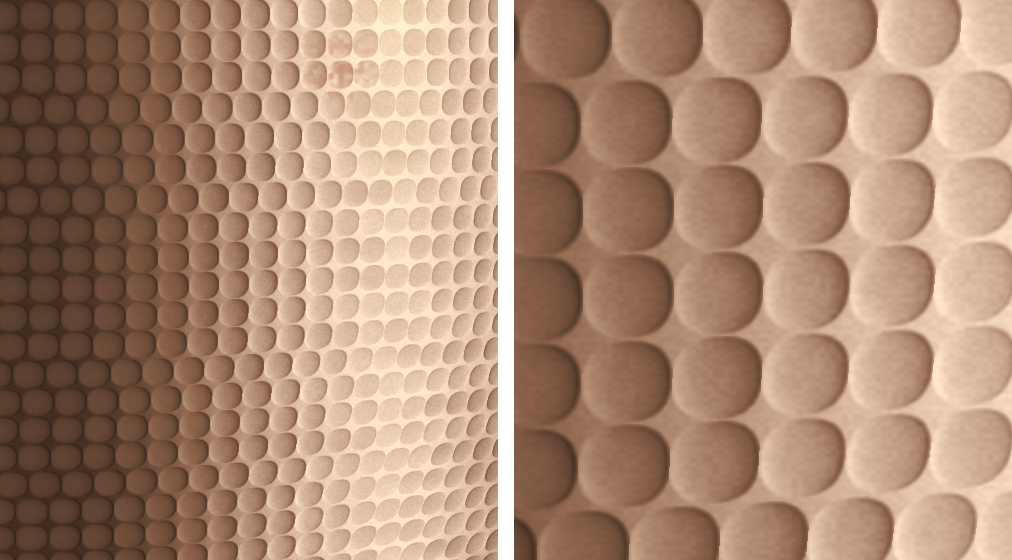
Left, the full canvas; right, a detail of the centre.
Write a Shadertoy shader that draws this texture.

```glsl
// Lengths are fractions of the canvas height
const float AXIS_X = -0.091;         // cylinder axis
const float CYLINDER_RADIUS = 1.172;
const float COLUMN_ANGLE = 0.0503;   // angle between neighbouring dimples
const float FIRST_ROW = 0.0286;
const float ROW_PITCH = 0.0565;
const float ROW_SHRINK = 0.00026;    // rows tighten towards the bottom
const float COLUMN_PHASE = 0.80;
const float ROW_SLIP = 0.37;         // sideways shift of the odd rows out
const vec2 DIMPLE_RADIUS = vec2(0.495, 0.485);
const float ROUNDNESS = 2.45;        // superellipse exponent
const float EDGE_SOFTNESS = 0.08;
const float BRIGHTEST_X = 0.70;
const float WALL_CONTRAST = 0.34;
const float GRAIN = 0.07;
const vec3 SHADOW = vec3(0.245, 0.17, 0.122);
const vec3 MIDTONE = vec3(0.55, 0.385, 0.29);
const vec3 HIGHLIGHT = vec3(0.92, 0.80, 0.70);
const vec3 STAIN = vec3(0.74, 0.49, 0.36);

float hash(vec2 p) {
    vec3 h = fract(p.xyx * vec3(0.1031, 0.1030, 0.0973));
    h += dot(h, h.yzx + 33.33);
    return fract((h.x + h.y) * h.z);
}

float noise(vec2 p) {
    vec2 i = floor(p), f = fract(p);
    f = f * f * (3.0 - 2.0 * f);
    return mix(mix(hash(i), hash(i + vec2(1, 0)), f.x),
               mix(hash(i + vec2(0, 1)), hash(i + vec2(1, 1)), f.x), f.y);
}

// Row coordinate at depth below the top edge, bent upwards to the right
float rowCoordinate(float x, float depth) {
    float lift = 0.009 + 0.008 * depth + 0.058 * depth * depth;
    float y = depth + lift * pow(max(x, 0.0) / 0.78, 2.0) - FIRST_ROW;
    float root = sqrt(max(ROW_PITCH * ROW_PITCH - 4.0 * ROW_SHRINK * y, 0.0));
    return (ROW_PITCH - root) / (2.0 * ROW_SHRINK);
}

// Sideways offset of a row: slow drift plus occasional slips
float rowPhase(float row) {
    float phase = COLUMN_PHASE + 0.14 * cos((row - 8.5) * 0.35);
    if (mod(row, 9.0) == 3.0) phase -= ROW_SLIP;
    if (mod(row, 10.0) == 6.0) phase += ROW_SLIP;
    return phase - 0.12 * smoothstep(11.0, 14.0, row);
}

vec3 copperRamp(float tone) {
    tone = clamp(tone, -0.1, 1.12);
    return tone < 0.5 ? mix(SHADOW, MIDTONE, tone * 2.0)
                      : mix(MIDTONE, HIGHLIGHT, tone * 2.0 - 1.0);
}

void mainImage(out vec4 fragColor, in vec2 fragCoord) {
    vec2 uv = fragCoord / iResolution.y;
    float x = uv.x, depth = 1.0 - uv.y;

    // Unroll the cylinder into rows and columns
    float rows = rowCoordinate(x, depth);
    float row = floor(rows + 0.5);
    float angle = asin(clamp((x - AXIS_X) / CYLINDER_RADIUS, -0.99, 0.99));
    float columns = angle / COLUMN_ANGLE - rowPhase(row);
    float slant = 0.5 * depth * smoothstep(0.25, 0.9, x);
    columns -= slant * (row - rows);
    float column = floor(columns + 0.5);
    vec2 cell = vec2(column, row);
    vec2 local = vec2(columns - column, row - rows);

    // Dimple outline with slight variation in size
    vec2 size = DIMPLE_RADIUS * (0.97 + 0.04 * hash(cell + 40.0));
    size.y -= 0.04 * smoothstep(0.4, 0.8, x);
    vec2 p = local / size;
    float r = pow(pow(abs(p.x), ROUNDNESS) + pow(abs(p.y), ROUNDNESS), 1.0 / ROUNDNESS);
    float softness = EDGE_SOFTNESS + 0.1 * (1.0 - smoothstep(0.05, 0.35, x));
    softness = max(softness, 30.0 / iResolution.y);
    float inside = 1.0 - smoothstep(1.0 - softness, 1.0 + softness, r);

    // Broad light across the cylinder, with a harder edge lower down
    float lit = smoothstep(0.04 + 0.08 * depth, 0.75, x + 0.03 - 0.01 * depth);
    float falloff = smoothstep(0.70, 0.92, x) * (0.14 + 0.18 * depth * depth);
    float tone = 0.12 + 0.92 * lit - falloff;

    // Walls facing the light brighten, the others fall into shade
    vec2 toLight = vec2(clamp((BRIGHTEST_X - x) * 6.0, -1.0, 1.0), 0.2);
    float wall = -dot(toLight, p) * mix(0.4, 1.0, min(r * r, 1.2));
    float contrast = WALL_CONTRAST * (0.2 + 0.8 * smoothstep(0.05, 0.4, x));
    contrast *= 1.0 - 0.25 * smoothstep(0.5, 0.7, x);
    float bowl = wall * contrast - 0.05 * lit + 0.08 * (1.0 - lit) * (1.0 - r * r);
    float ridge = mix(-0.10, 0.10, smoothstep(0.03, 0.4, lit));
    tone += mix(ridge, bowl, inside);

    // Dark crease around the shaded rim
    float rim = exp(-pow((r - 0.97) / 0.08, 2.0));
    tone -= rim * 0.09 * smoothstep(-0.4, 0.8, dot(toLight, p));

    // Uneven tone, brushed streaks and fine grain
    tone += 0.05 * (hash(cell) - 0.5) * inside * (0.3 + lit);
    tone += 0.06 * (noise(uv * vec2(14.0, 40.0)) - 0.5) * lit;
    tone += GRAIN * (noise(uv * vec2(300.0, 420.0)) - 0.5) * (0.5 + 0.5 * lit);
    vec3 color = copperRamp(tone);

    // Warm gleam near the top and worn stains inside some dimples
    float gleam = exp(-pow((x - 0.70) / 0.09, 2.0)) * exp(-depth * 3.5);
    color += vec3(0.04, 0.05, 0.01) * gleam;
    float stainZone = exp(-pow((x - 0.60) / 0.06, 2.0)) * exp(-pow((depth - 0.12) / 0.06, 2.0));
    float blotch = smoothstep(0.2, 0.9, noise(uv * 110.0));
    color = mix(color, STAIN, 0.6 * stainZone * blotch * inside);

    fragColor = vec4(clamp(color, 0.0, 1.0), 1.0);
}
```
